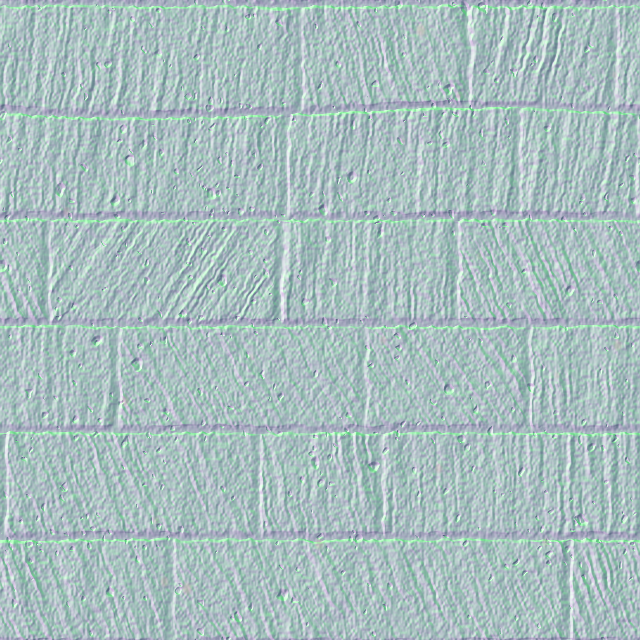
Reproduce this texture map procedurally as a WebGL 2 fragment shader.

```glsl
#version 300 es
precision highp float;
// Relief map of a wall: six courses of combed, pitted blocks with pale mortar joints.
uniform vec2 u_resolution;
out vec4 fragColor;

const float TAU = 6.2831853;

// Per course, bottom to top: left ends of the blocks, and the lean of their comb marks
const vec3 JOINTS[6] = vec3[6](
    vec3(0.27, 0.27, 0.89), vec3(0.007, 0.405, 0.596), vec3(0.185, 0.57, 0.827),
    vec3(0.075, 0.44, 0.714), vec3(0.45, 0.81, 0.995), vec3(0.47, 0.732, 0.96));
const vec3 LEANS[6] = vec3[6](
    vec3(-0.4, -0.4, -0.35), vec3(-0.35, -0.15, -0.04), vec3(-0.5, -0.6, 0.0),
    vec3(0.65, 0.02, -0.4), vec3(0.1, 0.15, 0.08), vec3(-0.25, 0.2, 0.1));

vec2 hash2(vec2 p) {
    vec3 q = fract(p.xyx * vec3(0.1031, 0.103, 0.0973));
    q += dot(q, q.yzx + 33.33);
    return fract((q.xx + q.yz) * q.zy);
}

// Smooth value noise that wraps after the given number of cells
float noise(vec2 p, vec2 cells) {
    p *= cells;
    vec2 i = floor(p), f = fract(p);
    f = f * f * (3.0 - 2.0 * f);
    float a = hash2(mod(i, cells)).x;
    float b = hash2(mod(i + vec2(1, 0), cells)).x;
    float c = hash2(mod(i + vec2(0, 1), cells)).x;
    float d = hash2(mod(i + 1.0, cells)).x;
    return mix(mix(a, b, f.x), mix(c, d, f.x), f.y);
}

// Scattered hollows, one at most per cell; returns depth
float pits(vec2 p, float cells, float chance, float radius) {
    float depth = 0.0;
    for (int k = 0; k < 9; k++) {
        vec2 cell = floor(p * cells) + vec2(k % 3, k / 3) - 1.0;
        vec2 key = mod(cell, cells) + cells;
        vec2 spot = hash2(key), trait = hash2(key + 71.0);
        if (trait.x > chance) continue;
        float r = radius * (0.4 + 0.6 * trait.y);
        vec2 away = (p - (cell + spot) / cells) * vec2(1.2, 0.9);
        depth = max(depth, 1.7 * r * (1.0 - smoothstep(0.3, 1.0, length(away) / r)));
    }
    return depth;
}

float wallHeight(vec2 p) {
    float ragged = noise(p, vec2(120)) - 0.5;
    float rough = noise(p.yx, vec2(97)) - 0.5;
    float coarse = noise(p, vec2(24)) - 0.5;

    // Courses with nearly straight bed joints; the topmost one sags
    float sag = 0.008 * sin(TAU * p.x) * exp(-pow((p.y - 0.82) * 25.0, 2.0));
    float y = p.y + 0.009 + sag + 0.0007 * sin(TAU * 2.0 * p.x + 9.0 * p.y)
            + 0.004 * ragged + 0.003 * coarse;
    float course = floor(y * 6.0), up = fract(y * 6.0) / 6.0;
    int row = int(mod(course, 6.0));

    // Block that holds this point, and the distance to its right end
    float x = p.x + 0.004 * rough + 0.006 * coarse;
    float along = 2.0, ahead = 2.0, lean = 0.0, key = 0.0;
    for (int i = 0; i < 3; i++) {
        float u = fract(x - JOINTS[row][i]);
        ahead = min(ahead, 1.0 - u);
        if (u < along) {
            along = u;
            lean = LEANS[row][i];
            key = float(row * 3 + i);
        }
    }

    // Beds: a broken shadow line under each block, a broken bright lip on top of each
    float lip = smoothstep(0.25, 0.8, noise(p, vec2(23, 12)));
    float shadow = smoothstep(0.3, 0.75, noise(p.yx, vec2(12, 19)));
    float slab = 0.005 * smoothstep(-0.002, 0.014, up);
    slab += 0.0045 * shadow * smoothstep(0.009, 0.0125, up);
    float sill = 0.0015 + 0.0075 * lip;
    slab = mix(slab, sill, smoothstep(0.016, 0.16, up));
    float height = slab * (1.0 - smoothstep(0.1635, 0.1665, up));
    float bed = smoothstep(0.002, 0.014, up) * (1.0 - smoothstep(0.162, 0.1665, up));

    // Uprights: shallow seams that come and go
    float seam = 0.001 + 0.006 * smoothstep(0.25, 0.8, noise(p, vec2(13, 29)));
    float upright = smoothstep(0.001, 0.007, along) * smoothstep(0.0, 0.014, ahead);
    float face = bed * upright;
    height -= seam * bed * (1.0 - upright);

    // Comb marks: long thin scratches along each block's lean
    vec2 comb = vec2(along - lean * up + 0.0015 * coarse, up) + 0.173 * key;
    float force = (0.8 + 0.35 * hash2(vec2(key, 5.0)).x) * (0.5 + 0.75 * noise(p, vec2(13)));
    float ridge = noise(comb, vec2(97, 9));
    float marks = 0.0105 * noise(comb, vec2(190, 13)) + 0.012 * ridge * ridge;
    height += face * force * marks;

    // Sandy grain
    float grain = 0.0058 * noise(p, vec2(270, 210)) + 0.0052 * noise(p, vec2(157, 113));
    height += grain * (0.65 + 0.35 * face) + 0.002 * rough;

    // Large holes, clustered chips, and crumbs along the beds
    vec2 q = p + 0.007 * vec2(ragged, rough);
    float nearBed = 1.0 - smoothstep(0.004, 0.018, min(up, 0.1667 - up));
    float cluster = noise(p, vec2(6));
    height -= 1.2 * pits(q, 15.0, 0.13, 0.011);
    height -= 1.2 * pits(q, 61.0, 0.04 + 0.4 * pow(cluster, 3.0) + 0.16 * nearBed, 0.0062);
    return height;
}

void main() {
    vec2 p = gl_FragCoord.xy / u_resolution;
    float e = 0.0011;
    float here = wallHeight(p);

    // Slopes that face left and up, held back at steep edges
    vec2 facing = vec2(wallHeight(p + vec2(e, 0)) - here, here - wallHeight(p + vec2(0, e))) / e;
    facing *= inversesqrt(1.0 + 0.12 * facing * facing);

    vec3 color = vec3(0.665, 0.75, 0.757);
    color += facing.x * vec3(0.098, 0.065, 0.075);
    color += facing.y * vec3(0.01, 0.08, 0.002);
    color.rb -= 0.012 * facing.y * facing.y;

    // Faint rosy flecks
    float fleck = pits(p, 11.0, 0.12, 0.012) / 0.0204;
    color = mix(color, vec3(0.82, 0.7, 0.68), 0.4 * fleck);
    fragColor = vec4(clamp(color, 0.0, 1.0), 1.0);
}
```
